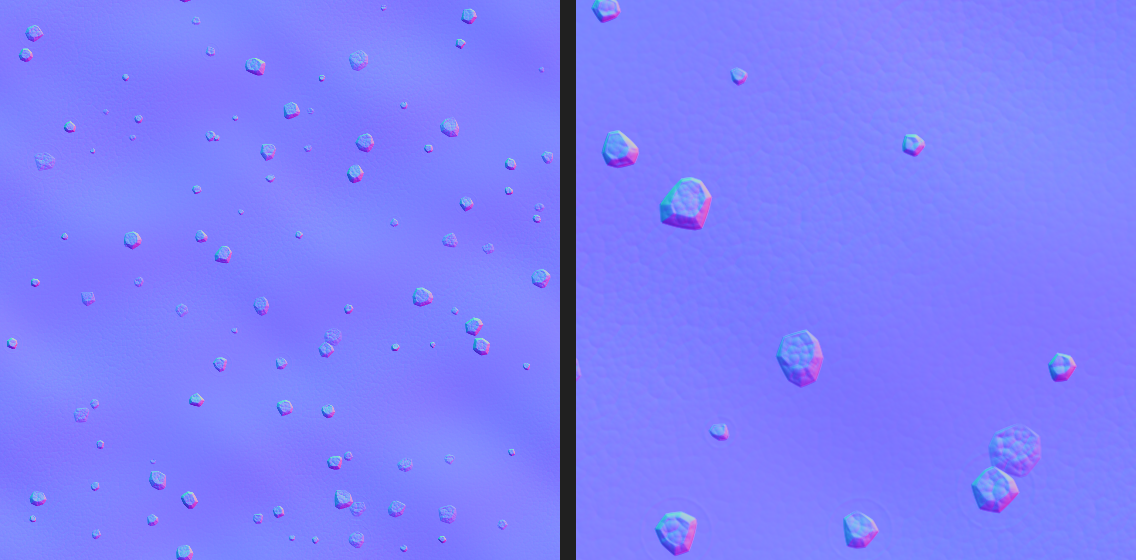
Left: the whole. Right: its middle third, enlarged.
Write a WebGL 1 fragment shader that draws this texture map.

```glsl
precision highp float;
// Tangent-space normal map of sandy ground with scattered faceted pebbles.
// A height field (layered-sine dunes, cellular grain, pebbles on a jittered
// grid) is differentiated numerically and its normal is encoded as colour.

uniform vec2 u_resolution;

#define DUNE_HEIGHT 0.0027
#define GRAIN_SCALE 165.0
#define GRAIN_HEIGHT 0.00019
#define STONE_GRID 13.0
#define STONE_CHANCE 0.64
#define STONE_MIN 0.0052
#define STONE_MAX 0.0200
#define STONE_ROUGHNESS 6.0
#define RING_HEIGHT 0.00007
#define SLOPE_STEP 0.0008

const float TAU = 6.2831853;

vec2 hash2(vec2 p) {
  vec3 q = fract(p.xyx * vec3(0.1031, 0.1030, 0.0973));
  q += dot(q, q.yzx + 33.33);
  return fract((q.xx + q.yz) * q.zy);
}

// Squared distance to the nearest jittered cell point.
float cellular(vec2 p) {
  vec2 cell = floor(p), local = fract(p);
  float nearest = 2.0;
  for (int y = -1; y <= 1; y++) {
    for (int x = -1; x <= 1; x++) {
      vec2 o = vec2(float(x), float(y));
      vec2 d = o + hash2(cell + o) - local;
      nearest = min(nearest, dot(d, d));
    }
  }
  return nearest;
}

float dunes(vec2 p) {
  float h = sin(TAU * (3.0 * p.y + p.x) + 0.9 * sin(TAU * p.x + 1.0) + 1.4);
  h += 0.50 * sin(TAU * (4.0 * p.y - 2.0 * p.x) + 2.3);
  h += 0.45 * sin(TAU * (2.0 * p.y + 3.0 * p.x) + 4.1);
  h += 0.14 * sin(TAU * (6.0 * p.y + 3.0 * p.x) + 1.5 * sin(TAU * 2.0 * p.x));
  return DUNE_HEIGHT * h;
}

// Polygonal distance: 0 at the centre, 1 on the irregular outline.
float facetDistance(vec2 p, vec2 seed) {
  float d = 0.0;
  for (int i = 0; i < 8; i++) {
    vec2 rnd = hash2(seed + float(i) * 7.3);
    float angle = TAU * (float(i) + 0.8 * rnd.x) / 8.0;
    d = max(d, dot(p, vec2(cos(angle), sin(angle))) / mix(0.7, 1.0, rnd.y));
  }
  return mix(d, length(p), 0.2);
}

// Returns pebble height, pebble coverage and the faint ring in the sand.
vec3 stones(vec2 p) {
  vec2 cell = floor(p * STONE_GRID);
  vec3 result = vec3(0.0);
  for (int y = -1; y <= 1; y++) {
    for (int x = -1; x <= 1; x++) {
      vec2 c = cell + vec2(float(x), float(y));
      vec2 id = mod(c, STONE_GRID) + 17.0;
      vec2 kind = hash2(id + 41.0);
      if (kind.x > STONE_CHANCE) continue;
      vec2 shape = hash2(id + 83.0);
      float radius = mix(STONE_MIN, STONE_MAX, pow(shape.x, 1.5));
      vec2 q = (p - (c + hash2(id)) / STONE_GRID) / radius;
      float dist = length(q);
      if (dist > 2.3) continue;

      // Shallow ring left around a few pebbles.
      if (kind.y > 0.84) {
        float edge = (dist - 1.6) * radius / 0.0011;
        result.z = max(result.z, exp(-edge * edge));
      }

      // Rounded facets cut by a tilted top; small pebbles stand steeper.
      float d = facetDistance(q, id + 5.0);
      if (d >= 1.0) continue;
      vec2 tilt = vec2(0.05, -0.6) + 0.8 * (hash2(id + 29.0) - 0.5);
      float dome = pow(1.0 - d * d, 0.85);
      float body = min(dome, max(0.6 + 0.75 * dot(q, tilt), 0.25 * dome));
      float steepness = mix(0.22, 0.8, shape.y) * mix(1.35, 0.7, shape.x);
      result.x = max(result.x, body * radius * steepness);
      result.y = max(result.y, smoothstep(0.0, 0.25, 1.0 - d));
    }
  }
  return result;
}

float height(vec2 p) {
  vec3 stone = stones(p);
  float grain = cellular(p * GRAIN_SCALE);
  grain += 0.5 * cellular(p * GRAIN_SCALE * 1.7 + 9.0);
  float patches = 0.8 + 0.3 * sin(TAU * (2.0 * p.x - p.y) + 2.0 * sin(TAU * p.y));
  float roughness = mix(patches, STONE_ROUGHNESS, stone.y);
  return dunes(p) + stone.x + RING_HEIGHT * stone.z - GRAIN_HEIGHT * roughness * grain;
}

void main() {
  vec2 uv = gl_FragCoord.xy / u_resolution;
  vec2 e = vec2(SLOPE_STEP, 0.0);
  vec2 slope = vec2(height(uv + e.xy) - height(uv - e.xy),
                    height(uv + e.yx) - height(uv - e.yx)) / (2.0 * SLOPE_STEP);
  vec3 normal = normalize(vec3(-slope, 1.0));
  gl_FragColor = vec4(normal * 0.5 + 0.5, 1.0);
}
```
